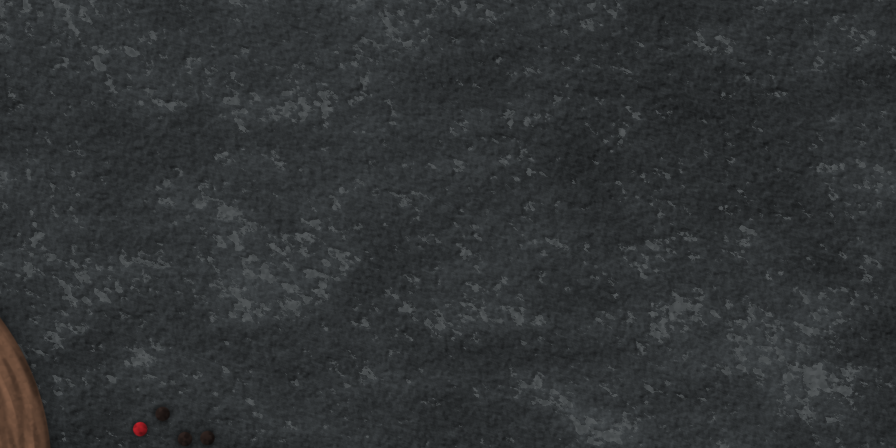
Reproduce this texture procedurally as a WebGL 1 fragment shader.

```glsl
precision highp float;
uniform vec2 u_resolution;

vec2 hash2(vec2 p) {
  return fract(sin(vec2(dot(p, vec2(127.1, 311.7)), dot(p, vec2(269.5, 183.3)))) * 43758.55);
}

// Cellular noise: random cell values blended by distance to their seeds
float cells(vec2 p) {
  vec2 id = floor(p), f = p - id;
  float sum = 0.0, total = 0.0;
  for (int y = -1; y <= 1; y++) {
    for (int x = -1; x <= 1; x++) {
      vec2 o = vec2(float(x), float(y));
      vec2 h = hash2(id + o);
      vec2 d = o + h - f;
      float w = exp(-5.0 * dot(d, d));
      sum += w * fract(h.x * 17.3 + h.y * 31.7);
      total += w;
    }
  }
  return sum / total;
}

float layered(vec2 p) {
  float sum = 0.0, amp = 0.533;
  for (int i = 0; i < 4; i++) {
    sum += amp * cells(p);
    p = mat2(1.6, 1.2, -1.2, 1.6) * p + 7.3;
    amp *= 0.5;
  }
  return sum;
}

float blob(vec2 p, vec2 center, vec2 size) {
  vec2 d = (p - center) / size;
  return exp(-dot(d, d));
}

float segment(vec2 p, vec2 a, vec2 b) {
  vec2 ab = b - a;
  return length(p - a - ab * clamp(dot(p - a, ab) / dot(ab, ab), 0.0, 1.0));
}

// Flaking surface, leaning slightly down to the right
float crust(vec2 p) {
  return layered(vec2(p.x + 0.1 * p.y, p.y + 0.25 * p.x) * vec2(54.0, 68.0));
}

void main() {
  vec2 p = gl_FragCoord.xy / u_resolution.y;
  float px = 1.0 / u_resolution.y;
  vec2 warped = p + 0.025 * sin(p.yx * 9.0 + 2.0 * sin(p * 5.0));

  // Broad clouds and trowel streaks
  float cloud = layered(warped * vec2(2.0, 3.0));
  float blotch = layered(warped * vec2(6.0, 10.0) + 20.0);
  float streak = cells(vec2(p.x + p.y, p.y - 0.15 * p.x) * vec2(3.0, 28.0));

  // Worn zones
  float zone = 0.9 * blob(p, vec2(0.48, 0.37), vec2(0.5, 0.2))
    + 0.6 * blob(p, vec2(1.7, 0.18), vec2(0.35, 0.22))
    + 0.5 * blob(p, vec2(1.38, 0.95), vec2(0.2, 0.15))
    + 0.4 * blob(p, vec2(0.25, 0.8), vec2(0.25, 0.2))
    + 1.3 * blob(p, vec2(1.38, 0.69), vec2(0.035, 0.03));
  float wear = clamp(0.7 * zone + 3.0 * (blotch - 0.5) + 0.8 * (cloud - 0.5), 0.0, 1.0);

  // Long scratches, steep on the left and slanted on the right
  float scratch = 0.0;
  for (int i = 0; i < 8; i++) {
    float n = float(i);
    vec2 h = hash2(vec2(n, 4.0));
    float right = step(3.5, n);
    vec2 a = mix(vec2(0.14 * h.x, 0.4 + 0.3 * h.y), vec2(1.2 + 0.6 * h.x, 0.1 + 0.5 * h.y), right);
    vec2 b = a + mix(vec2(0.025, 0.2), vec2(0.2, 0.3 * (h.x - 0.5)), right);
    scratch = max(scratch, 1.0 - smoothstep(0.001, 0.009, segment(warped, a, b)));
  }

  // Slate with relief, grain and pale flakes
  float fine = crust(p);
  float relief = fine - crust(p + vec2(0.004, -0.004));
  float grain = cells(p * 135.0);
  float tone = 0.187 + 0.075 * (cloud - 0.5) + 0.06 * (blotch - 0.5) + 0.025 * (streak - 0.5)
    + 0.016 * wear + 0.14 * relief + 0.05 * (grain - 0.5);
  float edge = 0.74 - 0.24 * wear - 0.16 * scratch;
  float flake = smoothstep(edge, edge + 0.12, fine);
  vec3 color = tone * vec3(0.94, 1.0, 1.03);
  color = mix(color, vec3(0.295, 0.31, 0.315) + 0.08 * (grain - 0.5), 0.9 * flake);

  // Peppercorns, the first one red
  for (int i = 0; i < 4; i++) {
    float n = float(i);
    vec2 d = p - vec2(0.313 + 0.05 * n, 0.042 + 0.036 * sin(1.9 * n));
    float r = length(d);
    vec3 skin = mix(vec3(0.13, 0.10, 0.09), vec3(0.52, 0.10, 0.12), 1.0 - step(0.5, n));
    skin *= 0.7 + 0.5 * grain + 18.0 * (d.y - d.x);
    color *= 1.0 - 0.35 * (1.0 - smoothstep(0.012, 0.03, r));
    color = mix(color, skin, 1.0 - smoothstep(0.016 - px, 0.016 + px, r));
  }

  // Round wooden board in the corner
  vec2 fromHub = p - vec2(-0.45, -0.05);
  float rim = length(fromHub) - 0.565;
  float fibre = cells(vec2(rim * 80.0, 6.0 * atan(fromHub.y, fromHub.x)));
  vec3 wood = vec3(0.37, 0.27, 0.21) * (0.7 + 0.5 * fibre + 0.15 * grain);
  wood *= 1.0 - 0.4 * smoothstep(-0.025, 0.0, rim);
  color *= 1.0 - 0.35 * exp(-max(rim, 0.0) * 50.0);
  color = mix(color, wood, 1.0 - smoothstep(-px, px, rim));

  gl_FragColor = vec4(color, 1.0);
}
```
